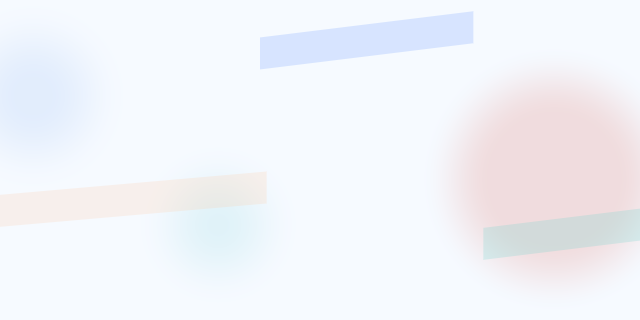
Reproduce this background procedurally as a Shadertoy shader.

```glsl
// Lengths are in canvas heights, origin at the lower left.
const vec3 BASE = vec3(0.963, 0.979, 1.0);

const vec3 ROSE = vec3(0.942, 0.863, 0.869);
const vec2 ROSE_CENTER = vec2(1.732, 0.440);
const vec2 ROSE_RADII = vec2(0.195, 0.415);   // solid core, faded rim

const vec3 SKY = vec3(0.885, 0.928, 0.990);
const vec2 SKY_CENTER = vec2(0.104, 0.700);
const vec2 SKY_RADII = vec2(0.040, 0.290);

const vec3 AQUA = vec3(0.878, 0.950, 0.974);
const vec2 AQUA_CENTER = vec2(0.682, 0.297);
const vec2 AQUA_RADII = vec2(0.010, 0.250);

const vec3 BLUE = vec3(0.355, 0.560, 1.0);
const vec3 PEACH = vec3(1.0, 0.780, 0.620);
const vec3 TEAL = vec3(0.400, 0.830, 0.800);
const float BLUE_ALPHA = 0.20;
const float PEACH_ALPHA = 0.20;
const float TEAL_ALPHA = 0.22;

const float BAR_HEIGHT = 0.1;
const float STEEP = 0.1228;    // tangent of 7 degrees
const float GENTLE = 0.0875;   // tangent of 5 degrees

// Soft disc: 1 in the core, fading to 0 at the rim
float glow(vec2 p, vec2 center, vec2 radii) {
    return 1.0 - smoothstep(radii.x, radii.y, length(p - center));
}

// Sheared bar with upright ends; start is the middle of its left end
float bar(vec2 p, vec2 start, float width, float slope, float pixel) {
    vec2 q = p - start;
    float across = abs(q.y - slope * q.x) - 0.5 * BAR_HEIGHT;
    across *= inversesqrt(1.0 + slope * slope);
    float along = abs(q.x - 0.5 * width) - 0.5 * width;
    return clamp(0.5 - max(across, along) / pixel, 0.0, 1.0);
}

void mainImage(out vec4 fragColor, in vec2 fragCoord) {
    float pixel = 1.0 / iResolution.y;
    vec2 p = fragCoord * pixel;
    vec3 color = BASE;

    // Blurred discs
    color = mix(color, ROSE, glow(p, ROSE_CENTER, ROSE_RADII));
    color = mix(color, SKY, glow(p, SKY_CENTER, SKY_RADII));
    color = mix(color, AQUA, glow(p, AQUA_CENTER, AQUA_RADII));

    // Translucent slanted bars
    float blueBar = bar(p, vec2(0.8125, 0.833), 0.6667, STEEP, pixel);
    float peachBar = bar(p, vec2(-0.1667, 0.3266), 1.0, GENTLE, pixel);
    float tealBar = bar(p, vec2(1.5104, 0.238), 0.6667, STEEP, pixel);
    color = mix(color, BLUE, BLUE_ALPHA * blueBar);
    color = mix(color, PEACH, PEACH_ALPHA * peachBar);
    color = mix(color, TEAL, TEAL_ALPHA * tealBar);

    fragColor = vec4(color, 1.0);
}
```
